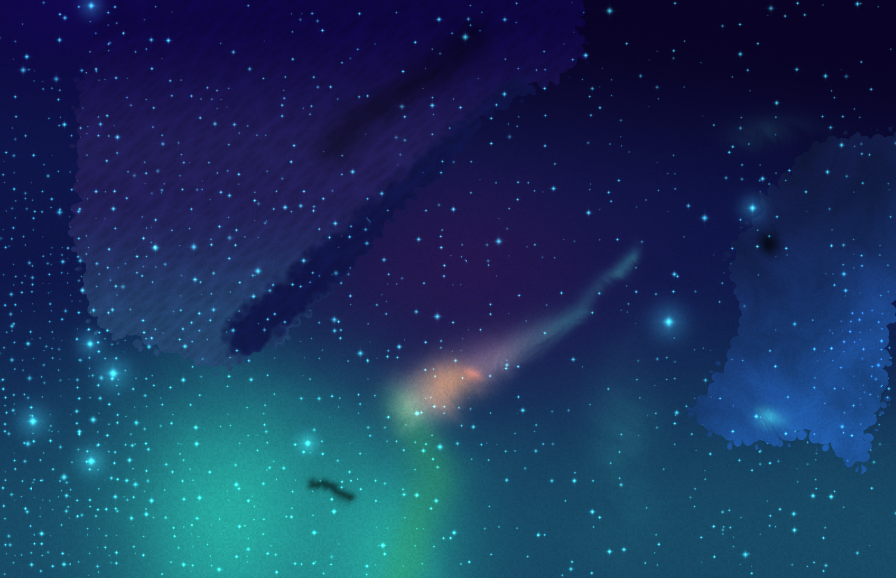
Write a Shadertoy shader that draws this background.

```glsl
// Teal and indigo nebula with ragged paint strokes, a warm glowing arm and scattered stars.

const vec3 SKY_TOP = vec3(0.035, 0.015, 0.15);
const vec3 SKY_MID = vec3(0.055, 0.085, 0.285);
const vec3 SKY_LOW = vec3(0.09, 0.29, 0.40);
const vec3 INDIGO = vec3(0.07, 0.03, 0.34);
const vec3 PURPLE = vec3(0.16, 0.09, 0.31);
const vec3 TEAL = vec3(0.16, 0.73, 0.67);
const vec3 GREEN = vec3(0.20, 0.62, 0.42);
const vec3 WARM = vec3(0.86, 0.63, 0.49);
const vec3 STAR = vec3(0.25, 0.85, 0.85);
const vec3 STROKE_LOW = vec3(0.15, 0.28, 0.45);
const vec3 STROKE_MID = vec3(0.14, 0.12, 0.35);
const vec3 STROKE_SHADE = vec3(0.06, 0.08, 0.28);
const vec3 PATCH_TOP = vec3(0.07, 0.11, 0.27);
const vec3 PATCH_LOW = vec3(0.12, 0.34, 0.64);
const float RAGGED = 0.03;
const float GRAIN = 0.07;

// Outlines of the paint strokes, in canvas heights
const vec2 LEFT_STROKE[9] = vec2[9](
  vec2(1.01, 1.04), vec2(1.01, 0.9), vec2(0.85, 0.8), vec2(0.49, 0.41), vec2(0.38, 0.365),
  vec2(0.16, 0.43), vec2(0.13, 0.6), vec2(0.14, 0.86), vec2(0.2, 1.04));
const vec2 RIGHT_PATCH[9] = vec2[9](
  vec2(1.62, 0.78), vec2(1.44, 0.76), vec2(1.325, 0.665), vec2(1.263, 0.555), vec2(1.283, 0.433),
  vec2(1.208, 0.29), vec2(1.263, 0.23), vec2(1.394, 0.24), vec2(1.495, 0.19));
// Bright stars: position and size
const vec3 BRIGHT[8] = vec3[8](
  vec3(0.196, 0.354, 0.013), vec3(0.057, 0.271, 0.012), vec3(0.158, 0.202, 0.011),
  vec3(1.158, 0.443, 0.014), vec3(0.156, 0.405, 0.01), vec3(0.533, 0.233, 0.008),
  vec3(1.303, 0.64, 0.01), vec3(0.158, 0.99, 0.009));

vec2 hash2(vec2 p) {
  vec3 q = fract(p.xyx * vec3(0.1031, 0.103, 0.0973));
  q += dot(q, q.yzx + 33.33);
  return fract((q.xx + q.yz) * q.zy);
}

// Distance to the nearest scattered point
float cellular(vec2 p) {
  float d = 2.0;
  for (int i = 0; i < 9; i++) {
    vec2 c = floor(p) + vec2(i % 3 - 1, i / 3 - 1);
    d = min(d, length(c + hash2(c) - p));
  }
  return d;
}

// Layered, warped sines
float clouds(vec2 p) {
  float sum = 0.0, gain = 0.5;
  for (int i = 0; i < 6; i++) {
    p += 0.55 * sin(p.yx * 1.3 + float(i) * 1.7);
    sum += gain * sin(p.x) * cos(p.y);
    p = mat2(1.5, 1.15, -1.15, 1.5) * p;
    gain *= 0.57;
  }
  return sum;
}

float segment(vec2 p, vec2 a, vec2 b) {
  vec2 ab = b - a;
  return length(p - a - ab * clamp(dot(p - a, ab) / dot(ab, ab), 0.0, 1.0));
}

float polygon(vec2 p, vec2 v[9]) {
  float d = 9.0, side = 1.0;
  for (int i = 0; i < 9; i++) {
    vec2 a = v[i], b = v[(i + 1) % 9];
    d = min(d, segment(p, a, b));
    if ((a.y > p.y) != (b.y > p.y) && p.x < a.x + (b.x - a.x) * (p.y - a.y) / (b.y - a.y)) side = -side;
  }
  return d * side;
}

float glow(vec2 p, float x, float y, float w, float h) {
  vec2 q = (p - vec2(x, y)) / vec2(w, h);
  return exp(-dot(q, q));
}

// Round core with a faint cross
float glint(vec2 d, float r) {
  vec2 a = abs(d) / r;
  return exp(-dot(a, a) * 2.5) + 0.45 * exp(-min(a.x, a.y) * 5.0 - max(a.x, a.y) * 1.3);
}

float starLayer(vec2 p, float scale, float size, float density) {
  vec2 cell = floor(p * scale), rnd = hash2(cell + scale);
  vec2 centre = (cell + 0.25 + 0.5 * hash2(cell + 71.0)) / scale;
  return step(1.0 - density, rnd.x) * (0.25 + 0.75 * rnd.y) * glint(p - centre, size * (0.6 + 0.6 * rnd.y));
}

void mainImage(out vec4 fragColor, in vec2 fragCoord) {
  vec2 p = fragCoord / iResolution.xy * vec2(1.5515, 1.0);
  float soft = 1.5 / iResolution.y, cloud = clouds(p * 7.0), wisps = clouds(p * 19.0 + 4.0);
  vec2 w = p + 0.018 * vec2(cloud, wisps);

  // Sky and broad glows
  vec3 col = mix(SKY_LOW, SKY_MID, smoothstep(0.08, 0.58, p.y + 0.04 * cloud));
  col = mix(col, SKY_TOP, smoothstep(0.62, 1.0, p.y + 0.12 * (p.x - 0.8)));
  col = mix(col, INDIGO, 0.85 * glow(p, 0.15, 1.02, 0.35, 0.17));
  col = mix(col, PURPLE, 0.8 * glow(w, 0.8, 0.53, 0.27, 0.19));
  col = mix(col, TEAL, 0.85 * glow(w, 0.4, 0.1, 0.19, 0.25));
  col = mix(col, TEAL, 0.75 * glow(w, 0.66, 0.02, 0.13, 0.22));
  col += 0.1 * GREEN * glow(w, 1.08, 0.25, 0.06, 0.16) * (1.0 + wisps);

  // Gas column, arm, warm core and dust
  float column = min(segment(w, vec2(0.71, 0.3), vec2(0.75, 0.17)), segment(w, vec2(0.75, 0.17), vec2(0.69, 0.0)));
  col = mix(col, GREEN, 0.45 * exp(-column * column * 700.0));
  float arm = min(segment(w, vec2(0.73, 0.31), vec2(1.0, 0.46)), segment(w, vec2(1.0, 0.46), vec2(1.09, 0.56)));
  arm /= mix(0.045, 0.013, smoothstep(0.75, 1.08, p.x));
  col += 0.38 * mix(WARM, GREEN, smoothstep(0.82, 1.0, p.x)) * exp(-arm * arm) * (0.8 + 0.6 * wisps);
  col = mix(col, WARM, 0.75 * glow(w, 0.78, 0.335, 0.045, 0.035));
  col += vec3(0.35, 0.14, 0.04) * glow(w, 0.82, 0.35, 0.014, 0.014);
  col += 0.22 * GREEN * glow(w, 1.34, 0.77, 0.06, 0.025) * (1.0 + wisps);
  float dust = segment(w, vec2(0.53, 0.17), vec2(0.595, 0.14));
  col *= 1.0 - 0.55 * exp(-dust * dust * 12000.0);

  // Left stroke, brushed along its diagonal
  float ragged = (cellular(p * 55.0) - 0.5) * RAGGED + 0.012 * wisps;
  float bristles = cellular(mat2(0.76, -0.65, 0.65, 0.76) * p * vec2(24.0, 75.0)) - 0.5;
  vec3 paint = mix(STROKE_LOW, STROKE_MID, smoothstep(0.42, 0.68, p.y));
  paint = mix(paint, INDIGO * 0.8, smoothstep(0.72, 0.98, p.y));
  float shade = segment(p, vec2(0.43, 0.42), vec2(0.9, 0.83)) + 0.6 * ragged;
  paint = mix(STROKE_SHADE, paint, smoothstep(0.02, 0.05, shade));
  float streak = segment(w, vec2(0.58, 0.76), vec2(0.82, 0.93));
  paint *= (1.0 - 0.4 * exp(-streak * streak * 900.0)) * (1.0 + 0.22 * bristles);
  col = mix(col, paint, 0.88 * smoothstep(soft, -soft, polygon(p, LEFT_STROKE) + ragged));

  // Right patch
  paint = mix(PATCH_LOW, PATCH_TOP, smoothstep(0.22, 0.72, p.y - 0.5 * (p.x - 1.42)));
  paint *= (1.0 + 0.22 * wisps) * (1.0 - 0.75 * glow(w, 1.325, 0.59, 0.022, 0.022));
  paint += 0.6 * GREEN * glow(w, 1.335, 0.28, 0.024, 0.018);
  col = mix(col, paint, 0.9 * smoothstep(soft, -soft, polygon(p, RIGHT_PATCH) + ragged));

  // Stars, thicker at the left and in the blue cluster
  float cluster = glow(p, 1.49, 0.4, 0.07, 0.1);
  float crowd = 0.1 + 0.45 * exp(-p.x * 3.2) * (1.0 - smoothstep(0.4, 1.1, p.y));
  float stars = starLayer(p, 62.0, 0.0028, crowd + 0.6 * cluster);
  stars += starLayer(p + 3.7, 34.0, 0.0042, crowd + 0.4 * cluster);
  stars += starLayer(p + 9.1, 17.0, 0.006, crowd * 0.5);
  col += mix(STAR, PATCH_LOW * 1.6, cluster) * stars * 0.75;
  for (int i = 0; i < 8; i++) {
    vec2 d = p - BRIGHT[i].xy;
    float r = BRIGHT[i].z;
    col += STAR * (0.65 * glint(d, r * 0.75) + 0.25 * exp(-dot(d, d) / (r * r * 5.0)));
  }

  col *= 1.0 + GRAIN * (hash2(floor(p * 330.0)).x - 0.5);
  fragColor = vec4(clamp(col, 0.0, 1.0), 1.0);
}
```
